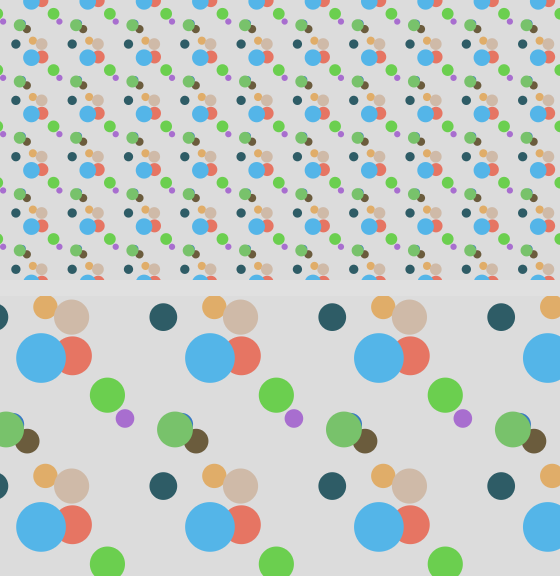
Top, the full canvas; bottom, a detail of the centre.
Write a WebGL 2 fragment shader that draws this pattern.

```glsl
#version 300 es
precision highp float;
// Confetti of flat, overlapping dots on pale grey, repeated on a square grid.
// Each dot is a distance to a circle on a wrapped (toroidal) tile, so dots
// that cross a tile edge continue on the other side; a loop paints them in order.

uniform vec2 u_resolution;
out vec4 outColor;

const float TILE_SIZE = 0.2011;   // tile side, in canvas heights
const vec3 BACKGROUND = vec3(0.862);
const int DOT_COUNT = 10;

// Centre (xy) and radius (z) in tile units, from back to front
const vec3 DOTS[DOT_COUNT] = vec3[](
  vec3(0.744, 0.961, 0.115),
  vec3(0.558, 0.948, 0.147),
  vec3(0.584, 0.250, 0.072),
  vec3(0.739, 0.190, 0.104),
  vec3(0.282, 0.190, 0.082),
  vec3(0.951, 0.728, 0.104),
  vec3(0.055, 0.590, 0.055),
  vec3(0.476, 0.456, 0.073),
  vec3(0.390, 0.555, 0.068),
  vec3(0.351, 0.525, 0.106)
);

const vec3 COLORS[DOT_COUNT] = vec3[](
  vec3(0.90, 0.46, 0.39),  // coral
  vec3(0.33, 0.71, 0.91),  // sky blue
  vec3(0.88, 0.68, 0.41),  // amber
  vec3(0.81, 0.73, 0.66),  // beige
  vec3(0.18, 0.36, 0.40),  // dark teal
  vec3(0.42, 0.81, 0.31),  // bright green
  vec3(0.66, 0.43, 0.81),  // purple
  vec3(0.42, 0.36, 0.24),  // brown
  vec3(0.22, 0.48, 0.76),  // deep blue
  vec3(0.47, 0.76, 0.42)   // soft green
);

// Signed distance to a circle on the wrapped unit tile
float wrappedCircle(vec2 p, vec2 center, float radius) {
  vec2 offset = fract(p - center + 0.5) - 0.5;
  return length(offset) - radius;
}

// Smooth fill, one pixel wide at the edge
float coverage(float dist, float pixel) {
  return clamp(0.5 - dist / pixel, 0.0, 1.0);
}

void main() {
  vec2 tilePos = gl_FragCoord.xy / (u_resolution.y * TILE_SIZE);
  float pixel = 1.0 / (u_resolution.y * TILE_SIZE);

  vec3 color = BACKGROUND;
  for (int i = 0; i < DOT_COUNT; i++) {
    float dist = wrappedCircle(tilePos, DOTS[i].xy, DOTS[i].z);
    color = mix(color, COLORS[i], coverage(dist, pixel));
  }
  outColor = vec4(color, 1.0);
}
```
